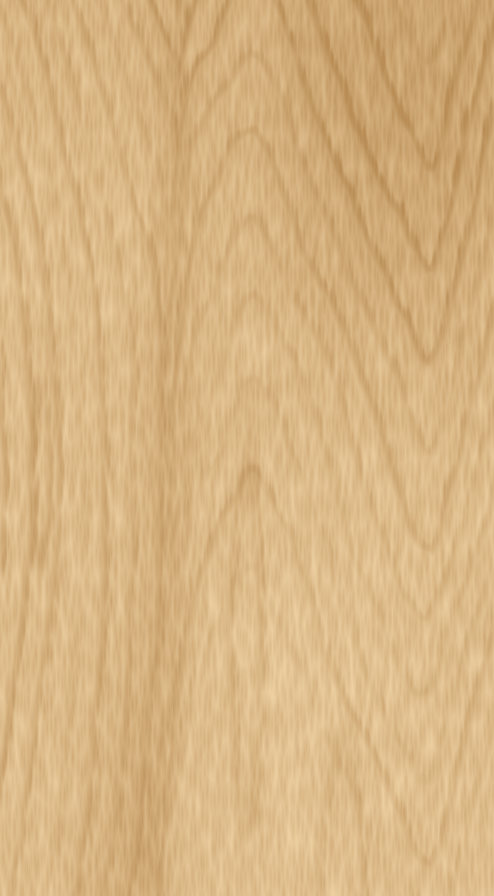
Write a Shadertoy shader that draws this texture.

```glsl
// Pale plain-sawn oak veneer: arched growth rings, bowed side grain and fine vertical fibres.

const vec3 DARK_WOOD = vec3(0.765, 0.605, 0.395);
const vec3 PALE_WOOD = vec3(0.930, 0.815, 0.635);

vec2 hash2(vec2 cell) {
    vec3 q = fract(cell.xyx * vec3(0.1031, 0.1030, 0.0973));
    q += dot(q, q.yzx + 33.33);
    return fract((q.xx + q.yz) * q.zy);
}

// Distance to the nearest scattered point, in cell units
float cellular(vec2 p) {
    vec2 cell = floor(p), local = p - cell;
    float nearest = 4.0;
    for (int j = -1; j <= 1; j++)
        for (int i = -1; i <= 1; i++) {
            vec2 offset = vec2(i, j);
            vec2 toPoint = offset + hash2(cell + offset) - local;
            nearest = min(nearest, dot(toPoint, toPoint));
        }
    return sqrt(nearest);
}

// Slow drift that keeps the rings from being regular
float drift(vec2 p, float seed) {
    float sum = 0.0, gain = 0.5;
    for (int i = 0; i < 4; i++) {
        sum += gain * sin(p.x + seed + 1.7 * sin(p.y + seed));
        p = mat2(0.9, 0.5, -0.5, 0.9) * p * 1.8;
        seed += 2.4;
        gain *= 0.55;
    }
    return sum;
}

float softAbs(float x, float radius) {
    return sqrt(x * x + radius * radius);
}

float blob(vec2 p, vec2 centre, vec2 radius) {
    vec2 q = (p - centre) / radius;
    return exp(-dot(q, q));
}

// Thin core with a soft halo, for a distance in canvas widths
float stroke(float dist, float width) {
    return 0.75 * (1.0 - smoothstep(0.15 * width, width, dist)) + 0.3 * exp(-dist / (1.6 * width));
}

// Contour lines of a field, each with its own strength
float rings(float field, float jitter, float slope, float count, float width) {
    float s = (field + jitter * slope) * count;
    float id = floor(s + 0.5);
    float strength = mix(0.3, 1.0, hash2(vec2(id + 40.0, count)).x);
    return strength * stroke(abs(s - id) / (count * slope), width);
}

// Outline of a long closed ring
float loopRing(vec2 p, vec2 centre, vec2 radius, float width) {
    vec2 q = (p - centre) / radius;
    return stroke(abs(length(q) - 1.0) * radius.x, width);
}

// Height of an arch: peak in the middle, valley near the right edge
float archHeight(float x) {
    float valley = x - 0.87;
    float steepSide = max(0.40 - x, 0.0);
    return -2.5 * softAbs(x - 0.51, 0.025)
         + 3.2 * (valley + softAbs(valley, 0.015))
         - 70.0 * steepSide * steepSide;
}

// Sideways bend of the left grain along its length
float bow(float y) {
    float t = y - 0.95;
    return -(t > 0.0 ? 0.25 : 0.09) * t * t;
}

float fieldSlope(float field) {
    return max(length(vec2(dFdx(field), dFdy(field))) * iResolution.x, 0.2);
}

void mainImage(out vec4 fragColor, in vec2 fragCoord) {
    vec2 p = fragCoord / iResolution.x;

    // Fibres: short, thin streaks at two scales
    float fine = cellular(p * vec2(125.0, 17.0)) - 0.47;
    float broad = cellular(p * vec2(58.0, 9.0) + 31.0) - 0.47;
    float fibre = 0.42 * fine + 0.26 * broad;
    float jitter = 0.006 * fine + 0.008 * broad;

    // Ring fields on both sides of the dense strand
    float seam = 0.345 - 0.05 * smoothstep(0.9, 0.1, p.y) + 0.008 * sin(5.0 * p.y);
    float side = smoothstep(seam - 0.02, seam + 0.03, p.x);
    float arches = p.y - archHeight(p.x) + 0.07 * drift(p * vec2(9.0, 3.5), 1.3);
    float strands = p.x - bow(p.y) + 0.018 * drift(p * vec2(11.0, 2.6), 4.1);

    float archRings = rings(arches, jitter, fieldSlope(arches), 5.6, 0.013);
    archRings *= mix(0.15, 1.0, smoothstep(0.6, 0.95, arches));
    float strandRings = rings(strands, jitter, fieldSlope(strands), 18.0, 0.012);
    float lines = mix(strandRings, archRings, side);

    // Closed rings in the plain areas
    vec2 bent = p + vec2(jitter + 0.008 * drift(p * vec2(4.0, 5.0), 2.0), 0.0);
    lines += 0.7 * loopRing(bent, vec2(0.085, 0.85), vec2(0.020, 0.16), 0.010);
    lines += 0.6 * loopRing(bent, vec2(0.500, 0.52), vec2(0.030, 0.34), 0.011);
    lines += 0.6 * loopRing(bent, vec2(0.690, -0.05), vec2(0.045, 0.33), 0.011);

    // Broad shading
    float tone = 0.67 + 0.05 * drift(p * vec2(5.0, 2.0), 0.7);
    tone -= 0.36 * blob(p, vec2(0.80, 1.60), vec2(0.30, 0.50));
    tone -= 0.20 * blob(p, vec2(seam, 1.0), vec2(0.06, 1.3));
    tone -= 0.20 * blob(p, vec2(0.26, 0.0), vec2(0.12, 0.40)) * (1.0 - smoothstep(0.325, 0.340, p.x));
    tone -= 0.12 * smoothstep(1.3, 1.8, p.y);
    tone += 0.13 * blob(p, vec2(0.62, 0.35), vec2(0.28, 0.55));

    tone += fibre - 0.40 * min(lines, 1.2);
    fragColor = vec4(mix(DARK_WOOD, PALE_WOOD, clamp(tone, -0.25, 1.1)), 1.0);
}
```
